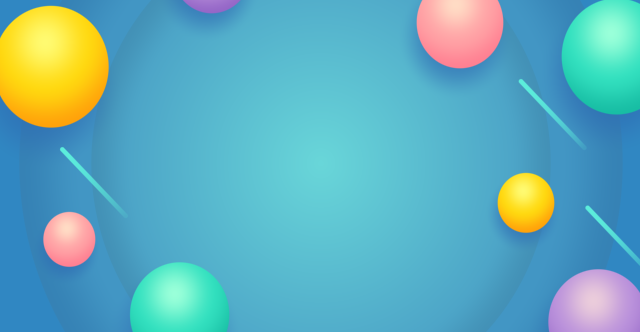
A Shadertoy shader for this background:

```glsl
#define ASPECT 1.92
#define STRETCH 1.06
#define DISC_CENTER vec2(0.963, 0.508)
#define INNER_RADIUS 0.689
#define OUTER_RADIUS 0.905
#define SHADOW_SHIFT vec2(-0.10, -0.38)
#define SHADOW_COLOR vec3(0.18, 0.42, 0.70)
#define SHADOW_STRENGTH 0.62
#define STREAK_SPAN vec2(0.190, -0.200)
#define STREAK_HALF_WIDTH 0.0068
#define STREAK_COLOR vec3(0.36, 0.93, 0.86)

const int BALL_COUNT = 8;
const int STREAK_COUNT = 3;

// Center x, center y, radius, hue index
const vec4 BALLS[BALL_COUNT] = vec4[](
    vec4(0.153, 0.799, 0.173, 0.0), vec4(1.578, 0.389, 0.085, 0.0),
    vec4(1.380, 0.932, 0.130, 1.0), vec4(0.208, 0.279, 0.078, 1.0),
    vec4(1.850, 0.830, 0.165, 2.0), vec4(0.539, 0.052, 0.149, 2.0),
    vec4(1.795, 0.030, 0.150, 3.0), vec4(0.635, 1.085, 0.118, 3.0));

const vec2 STREAK_STARTS[STREAK_COUNT] = vec2[](
    vec2(0.187, 0.550), vec2(1.563, 0.755), vec2(1.763, 0.374));

// Yellow, pink, green, purple
const vec3 LIGHT[4] = vec3[](vec3(1.0, 0.98, 0.44), vec3(1.0, 0.86, 0.77),
                             vec3(0.60, 1.0, 0.85), vec3(0.92, 0.80, 0.86));
const vec3 BODY[4] = vec3[](vec3(1.0, 0.85, 0.06), vec3(1.0, 0.64, 0.65),
                            vec3(0.20, 0.88, 0.75), vec3(0.73, 0.57, 0.86));
const vec3 SHADE[4] = vec3[](vec3(1.0, 0.63, 0.04), vec3(1.0, 0.50, 0.57),
                             vec3(0.09, 0.74, 0.64), vec3(0.58, 0.40, 0.78));

// Upright ellipse measured as a circle
float ovalLength(vec2 v) {
    return length(v / vec2(1.0, STRETCH));
}

float coverage(float dist, float pixel) {
    return smoothstep(pixel, -pixel, dist);
}

// Nested discs, each darker toward its rim
vec3 backdrop(vec2 p, float pixel) {
    float d = ovalLength(p - DISC_CENTER);
    float inner = d / INNER_RADIUS;
    float outer = d / OUTER_RADIUS;
    vec3 innerColor = mix(vec3(0.41, 0.84, 0.85), vec3(0.28, 0.61, 0.77), min(inner, 1.0));
    innerColor *= 1.0 - 0.07 * smoothstep(0.82, 1.0, inner);
    vec3 ringColor = mix(vec3(0.26, 0.59, 0.77), vec3(0.21, 0.51, 0.71),
                         smoothstep(0.78, 1.0, outer));
    vec3 color = mix(vec3(0.19, 0.53, 0.76), ringColor, coverage(d - OUTER_RADIUS, pixel));
    return mix(color, innerColor, coverage(d - INNER_RADIUS, pixel));
}

// Glossy ball lit from above
vec3 ballColor(vec2 q, int hue) {
    float glow = length(q - vec2(-0.10, 0.40));
    vec3 color = mix(LIGHT[hue], BODY[hue], smoothstep(0.0, 0.85, glow));
    return mix(color, SHADE[hue], smoothstep(0.70, 1.45, glow));
}

// Rounded streak: x is distance, y is position along it
vec2 streak(vec2 p, vec2 start) {
    vec2 v = p - start;
    float along = clamp(dot(v, STREAK_SPAN) / dot(STREAK_SPAN, STREAK_SPAN), 0.0, 1.0);
    return vec2(length(v - along * STREAK_SPAN) - STREAK_HALF_WIDTH, along);
}

void mainImage(out vec4 fragColor, in vec2 fragCoord) {
    vec2 p = fragCoord / iResolution.xy * vec2(ASPECT, 1.0);
    float pixel = 0.8 / iResolution.y;
    vec3 color = backdrop(p, pixel);

    // Soft shadows
    for (int i = 0; i < BALL_COUNT; i++) {
        vec4 ball = BALLS[i];
        float d = ovalLength((p - ball.xy) / ball.z - SHADOW_SHIFT);
        color = mix(color, SHADOW_COLOR, SHADOW_STRENGTH * smoothstep(1.35, 0.55, d));
    }

    // Fading streaks
    for (int i = 0; i < STREAK_COUNT; i++) {
        vec2 s = streak(p, STREAK_STARTS[i]);
        float fade = 1.0 - 0.85 * s.y * s.y;
        color = mix(color, STREAK_COLOR, fade * coverage(s.x, pixel));
    }

    // Balls
    for (int i = 0; i < BALL_COUNT; i++) {
        vec4 ball = BALLS[i];
        vec2 q = (p - ball.xy) / (ball.z * vec2(1.0, STRETCH));
        float dist = (length(q) - 1.0) * ball.z;
        color = mix(color, ballColor(q, int(ball.w)), coverage(dist, pixel));
    }

    fragColor = vec4(color, 1.0);
}
```
